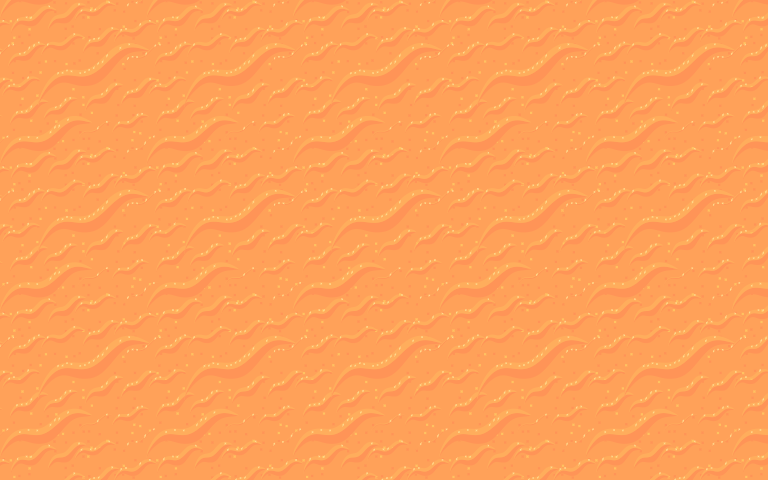
Give the GLSL for this pattern, as a WebGL 1 fragment shader.

```glsl
precision highp float;
// Repeating desert sand: S-shaped dunes, small ripples, scattered grains and crest glints.
uniform vec2 u_resolution;

const float PI = 3.14159265;
const float TILES_DOWN = 3.279;
const float GRAIN_CELLS = 17.0;

const vec3 SAND = vec3(1.0, 0.63, 0.35);
const vec3 SHADOW = vec3(1.0, 0.58, 0.34);
const vec3 LIGHT = vec3(1.0, 0.68, 0.36);
const vec3 GOLD = vec3(1.0, 0.76, 0.38);
const vec3 GLINT = vec3(1.0, 0.85, 0.55);

// The two large dunes of each tile, in tile units
const vec2 LONG_START = vec2(0.26, 0.55);
const vec2 LONG_SIZE = vec2(0.76, 0.41);
const float LONG_BEND = 0.13;
const vec2 SHORT_START = vec2(0.0, 0.15);
const vec2 SHORT_SIZE = vec2(0.63, 0.31);
const float SHORT_BEND = 0.1;

float hash(vec2 p) {
  return fract(sin(dot(p, vec2(127.1, 311.7))) * 4375.85);
}

// Soft coverage of the band from lo to hi
float band(float d, float lo, float hi, float aa) {
  return clamp((d - lo) / aa + 0.5, 0.0, 1.0) - clamp((d - hi) / aa + 0.5, 0.0, 1.0);
}

float squareDot(vec2 p, float halfSize, float aa) {
  vec2 a = abs(p);
  return clamp((halfSize - max(a.x, a.y)) / aa + 0.5, 0.0, 1.0);
}

float crest(float t, float rise, float bend) {
  return rise * t + bend * (0.65 * sin(PI * sqrt(t)) + 0.35 * sin(10.0 * t));
}

// x: fraction along the dune, y: signed distance above its crest line
vec2 duneCoords(vec2 p, vec2 start, vec2 size, float bend) {
  vec2 margin = vec2(0.05, 0.3);
  vec2 q = fract(p - start + margin) - margin;
  float t = clamp(q.x / size.x, 0.0, 1.0);
  float before = max(t - 0.02, 0.0);
  float after = min(t + 0.02, 1.0);
  float slope = (crest(after, size.y, bend) - crest(before, size.y, bend))
    / ((after - before) * size.x);
  return vec2(q.x / size.x, (q.y - crest(t, size.y, bend)) * inversesqrt(1.0 + slope * slope));
}

// Coverage of the lit crest, the shaded side and the glints
vec3 dune(vec2 c, float len, float lightWidth, float shadowWidth, float seed, float aa) {
  float t = clamp(c.x, 0.0, 1.0);
  float swell = max(sin(PI * t), 0.0);
  float lit = lightWidth * pow(swell, 0.6);
  float shade = shadowWidth * pow(swell, 0.9);
  float beads = floor(len * 34.0);
  float bead = floor(t * beads);
  float jitter = hash(vec2(bead, seed));
  vec2 fromBead = vec2((fract(t * beads) - 0.5) * len / beads,
                       c.y - lit * (0.45 + 0.5 * jitter));
  float present = step(0.45, hash(vec2(seed, bead + 9.0))) * step(0.4, swell);
  return vec3(band(c.y, 0.0, lit, aa), band(c.y, -shade, 0.0, aa),
              present * squareDot(fromBead, 0.005, aa));
}

// Lay a dune over what lies beneath it
vec3 coverWith(vec3 under, vec3 over) {
  return max(under * (1.0 - min(over.x + over.y, 1.0)), over);
}

float clearance(vec2 c, float len) {
  return max(abs(c.y), (abs(c.x - 0.5) - 0.5) * len);
}

// Staggered small ripples that shrink away beside the large dunes
vec3 ripples(vec2 p, float aa) {
  vec3 total = vec3(0.0);
  for (int i = 0; i < 20; i++) {
    float column = mod(float(i), 4.0);
    float row = floor(float(i) / 4.0);
    float h = hash(vec2(column + 2.0, row + 5.0));
    float k = hash(vec2(row + 7.0, column + 1.0));
    vec2 start = vec2(column * 0.25 + 0.09 * h, row * 0.2 + column * 0.05 + 0.05 * k);
    vec2 size = vec2(0.22 + 0.1 * k, 0.11 + 0.08 * h);
    vec2 middle = start + size * 0.5 + vec2(0.0, 0.015);
    float room = min(
      clearance(duneCoords(middle, LONG_START, LONG_SIZE, LONG_BEND), LONG_SIZE.x),
      clearance(duneCoords(middle, SHORT_START, SHORT_SIZE, SHORT_BEND), SHORT_SIZE.x));
    float scale = smoothstep(0.025, 0.09, room) * (0.75 + 0.4 * h);
    vec2 c = duneCoords(p, start, size, 0.03 + 0.03 * k);
    total = coverWith(total, dune(c, size.x, 0.027 * scale, 0.034 * scale, float(i), aa) * step(0.05, scale));
  }
  return total;
}

// Square grains: x is gold, y is dark
vec2 grains(vec2 p, float aa) {
  vec2 g = p * GRAIN_CELLS;
  vec2 cell = mod(floor(g), GRAIN_CELLS);
  float kind = hash(cell + 3.0);
  vec2 center = 0.25 + 0.5 * vec2(hash(cell + 11.0), hash(cell + 23.0));
  float grain = squareDot((fract(g) - center) / GRAIN_CELLS, 0.0075, aa);
  return grain * vec2(step(kind, 0.13), step(0.72, kind));
}

void main() {
  vec2 p = gl_FragCoord.xy / u_resolution.y * TILES_DOWN;
  float aa = TILES_DOWN / u_resolution.y;
  vec2 longDune = duneCoords(p, LONG_START, LONG_SIZE, LONG_BEND);
  vec2 shortDune = duneCoords(p, SHORT_START, SHORT_SIZE, SHORT_BEND);

  vec3 relief = ripples(p, aa);
  relief = coverWith(relief, dune(shortDune, SHORT_SIZE.x, 0.044, 0.062, 31.0, aa));
  relief = coverWith(relief, dune(longDune, LONG_SIZE.x, 0.046, 0.068, 47.0, aa));
  vec2 grain = grains(p, aa);

  vec3 color = mix(SAND, SHADOW, max(relief.y, grain.y * (1.0 - relief.x)));
  color = mix(color, LIGHT, relief.x);
  color = mix(color, GOLD, grain.x * (1.0 - relief.y));
  color = mix(color, GLINT, relief.z);
  gl_FragColor = vec4(color, 1.0);
}
```
